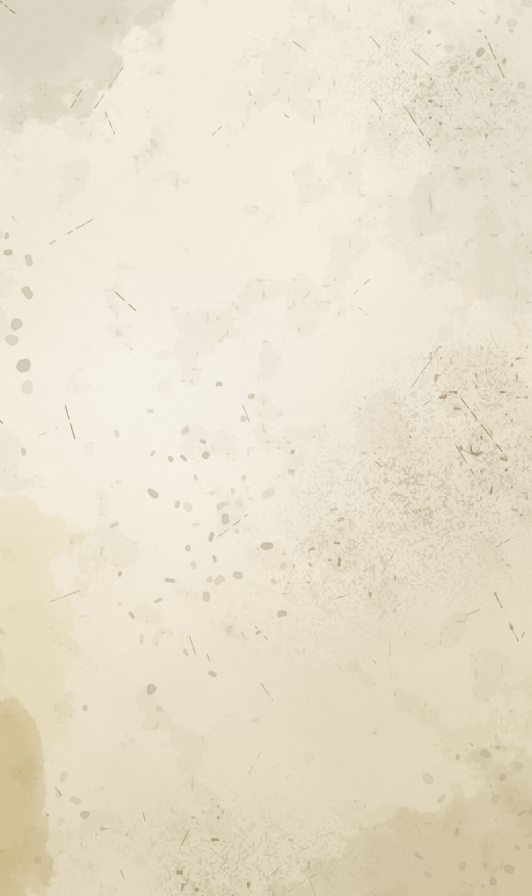
Write a WebGL 2 fragment shader that draws this texture.

```glsl
#version 300 es
precision highp float;

uniform vec2 u_resolution;
out vec4 fragColor;

float hash(vec2 p) {
    vec3 q = fract(vec3(p.xyx) * 0.1031);
    q += dot(q, q.yzx + 33.33);
    return fract((q.x + q.y) * q.z);
}

float noise(vec2 p) {
    vec2 i = floor(p), f = fract(p);
    f = f * f * (3.0 - 2.0 * f);
    return mix(mix(hash(i), hash(i + vec2(1, 0)), f.x),
               mix(hash(i + vec2(0, 1)), hash(i + vec2(1, 1)), f.x), f.y);
}

float fbm(vec2 p) {
    float sum = 0.0, amp = 0.5;
    for (int i = 0; i < 6; i++) {
        sum += amp * noise(p + 50.0);
        p = mat2(1.6, 1.2, -1.2, 1.6) * p + 7.3;
        amp *= 0.55;
    }
    return sum / 1.08;
}

// Soft elliptical falloff
float glow(vec2 p, vec2 centre, vec2 radii) {
    vec2 q = (p - centre) / radii;
    return exp(-dot(q, q));
}

// Falloff broken into a ragged, torn edge
float stain(vec2 p, vec2 centre, vec2 radii) {
    float edge = glow(p, centre, radii) + (fbm(p * 11.0 + centre * 9.0) - 0.5) * 0.75;
    return 0.65 * smoothstep(0.36, 0.43, edge) + 0.35 * smoothstep(0.45, 0.75, edge);
}

float capsule(vec2 p, vec2 halfAxis) {
    float t = clamp(dot(p, halfAxis) / dot(halfAxis, halfAxis), -1.0, 1.0);
    return length(p - halfAxis * t);
}

// Where the surface is worn to grit
float wear(vec2 p) {
    vec2 along = mat2(0.74, -0.67, 0.67, 0.74) * (p - vec2(0.86, 0.81));
    return min(1.0, glow(along, vec2(0), vec2(0.36, 0.17))
        + 0.8 * glow(p, vec2(0.86, 1.53), vec2(0.19, 0.15))
        + 0.75 * glow(p, vec2(0.42, 0.05), vec2(0.28, 0.11)));
}

// Where droplets gather
float splash(vec2 p) {
    return 0.75 * glow(p, vec2(0.4, 0.67), vec2(0.15, 0.19))
        + 0.7 * glow(p, vec2(0.03, 1.09), vec2(0.04, 0.14))
        + 0.7 * glow(p, vec2(0.93, 1.61), vec2(0.11, 0.1))
        + 0.8 * glow(p, vec2(0.13, 0.16), vec2(0.1, 0.04))
        + 0.5 * glow(p, vec2(0.91, 0.13), vec2(0.12, 0.18));
}

float droplets(vec2 p, float px) {
    float cell = 0.034, ink = 0.0;
    p += 0.004 * (vec2(noise(p * 90.0), noise(p * 90.0 + 31.0)) - 0.5);
    for (int k = 0; k < 9; k++) {
        vec2 id = floor(p / cell) + vec2(k % 3 - 1, k / 3 - 1);
        vec2 centre = (id + 0.1 + 0.8 * vec2(hash(id + 3.0), hash(id + 17.0))) * cell;
        float size = hash(id + 41.0), angle = 6.28 * hash(id + 59.0);
        vec2 axis = vec2(cos(angle), sin(angle)) * (0.0005 + 0.005 * hash(id + 71.0));
        float radius = mix(0.003, 0.0085, size * size) + 0.007 * size * glow(centre, vec2(0.03, 1.05), vec2(0.05, 0.1));
        float d = capsule(p - centre, axis) - radius;
        float body = smoothstep(px, -px, d) * (0.8 + 0.2 * smoothstep(-0.005, 0.0, d));
        float present = step(hash(id + 83.0), splash(centre));
        ink = max(ink, body * present * mix(0.25, 0.85, hash(id + 97.0)));
    }
    return ink;
}

float scratches(vec2 p, float cell, float chance, float px) {
    float ink = 0.0;
    for (int k = 0; k < 9; k++) {
        vec2 id = floor(p / cell) + vec2(k % 3 - 1, k / 3 - 1);
        vec2 key = id + cell * 900.0;
        vec2 centre = (id + vec2(hash(key + 5.0), hash(key + 13.0))) * cell;
        float lean = hash(key + 29.0);
        float angle = lean < 0.6 ? mix(-1.35, -0.5, lean / 0.6) : mix(0.3, 1.2, (lean - 0.6) / 0.4);
        vec2 axis = vec2(cos(angle), sin(angle)) * cell * mix(0.1, 0.42, hash(key + 37.0));
        float d = capsule(p - centre, axis) - 0.0006;
        float present = step(hash(key + 43.0), chance + 0.35 * wear(centre));
        ink = max(ink, smoothstep(px, -0.3 * px, d) * present * mix(0.3, 1.0, hash(key + 61.0)));
    }
    return ink * smoothstep(0.25, 0.6, noise(p * 130.0));
}

void main() {
    vec2 p = gl_FragCoord.xy / u_resolution.x;
    float px = 1.0 / u_resolution.x;
    float cloud = fbm(p * 3.0), mottle = fbm(p * 14.0 + 20.0);

    // Paper, warmer and darker toward the foot
    float age = 0.5 * smoothstep(0.95, 0.0, p.y + (cloud - 0.5) * 0.4 - 0.12 * p.x);
    age += 0.13 * smoothstep(0.55, 1.0, p.x) + 0.1 * smoothstep(0.25, 0.0, p.x);
    vec3 color = mix(vec3(0.952, 0.927, 0.865), vec3(0.83, 0.775, 0.635), age);
    color = mix(color, vec3(0.965, 0.952, 0.92), 0.55 * glow(p, vec2(0.3, 0.95), vec2(0.3, 0.2)));
    color += 0.035 * (cloud - 0.5);

    // Stains
    color = mix(color, vec3(0.8, 0.775, 0.7), 0.6 * stain(p, vec2(0.04, 1.68), vec2(0.27, 0.2)));
    color = mix(color, vec3(0.86, 0.84, 0.775), 0.4 * stain(p, vec2(1.0, 1.4), vec2(0.24, 0.32)));
    color = mix(color, vec3(0.89, 0.83, 0.68), 0.45 * stain(p, vec2(0.0, 0.5), vec2(0.15, 0.3)));
    color = mix(color, vec3(0.79, 0.72, 0.53), 0.7 * stain(p, vec2(0.0, 0.19), vec2(0.11, 0.2)));
    color = mix(color, vec3(0.79, 0.73, 0.6), 0.6 * stain(p, vec2(1.0, 0.0), vec2(0.4, 0.24)));
    color -= vec3(0.018, 0.02, 0.026) * smoothstep(0.56, 0.63, mottle);

    // Grit and flecks
    float worn = wear(p) * smoothstep(0.2, 0.6, fbm(p * 8.0 + 4.0));
    float grit = smoothstep(0.4, 0.85, 0.7 * noise(p * 260.0) + 0.3 * noise(p * 90.0));
    float fleck = smoothstep(0.84, 0.94, noise(p * vec2(105, 95) + 9.0)) * smoothstep(0.45, 0.62, mottle);
    color = mix(color, vec3(0.67, 0.62, 0.51), worn * (0.08 + 0.42 * grit));
    color = mix(color, vec3(0.56, 0.5, 0.36), fleck * (0.12 + 0.75 * worn));

    // Droplets and scratches
    color = mix(color, vec3(0.69, 0.65, 0.55), 0.8 * droplets(p, px));
    float scored = max(scratches(p, 0.15, 0.22, px), 0.7 * scratches(p, 0.055, 0.06, px));
    color = mix(color, vec3(0.57, 0.51, 0.37), 0.7 * scored);

    color += 0.012 * (noise(p * 290.0 + 70.0) - 0.5);
    fragColor = vec4(color, 1.0);
}
```
